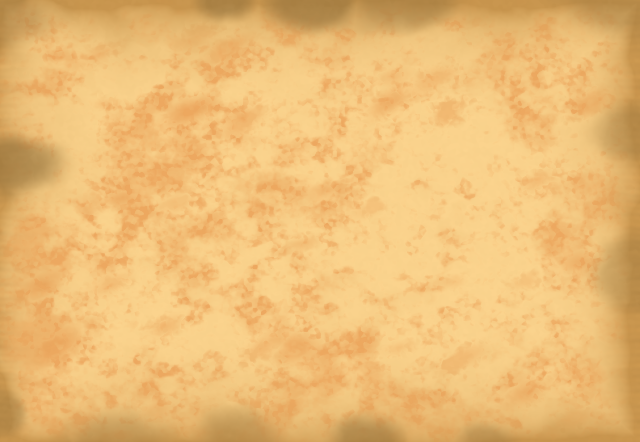
This texture is drawn by a WebGL 2 fragment shader. Its source:

```glsl
#version 300 es
precision highp float;

uniform vec2 u_resolution;
out vec4 outColor;

const vec3 CREAM = vec3(0.980, 0.825, 0.550);
const vec3 TAN = vec3(0.915, 0.735, 0.450);
const vec3 ORANGE = vec3(0.925, 0.655, 0.370);
const vec3 BROWN = vec3(0.755, 0.550, 0.270);
const vec3 OLIVE = vec3(0.590, 0.455, 0.240);

vec2 hash2(vec2 cell) {
    vec3 h = fract(cell.xyx * vec3(0.1031, 0.1030, 0.0973));
    h += dot(h, h.yzx + 33.33);
    return fract((h.xx + h.yz) * h.zy);
}

// Soft cellular noise: jittered points blend their random values.
float cellNoise(vec2 p) {
    vec2 base = floor(p);
    vec2 sum = vec2(0.0);
    for (int y = -1; y <= 1; y++) {
        for (int x = -1; x <= 1; x++) {
            vec2 cell = base + vec2(x, y);
            vec2 toPoint = cell + hash2(cell) - p;
            float weight = exp(-8.0 * dot(toPoint, toPoint));
            sum += weight * vec2(hash2(cell + 71.0).x, 1.0);
        }
    }
    return sum.x / sum.y;
}

float layeredNoise(vec2 p, int octaves) {
    float total = 0.0, weight = 0.5, norm = 0.0;
    for (int i = 0; i < octaves; i++) {
        total += weight * cellNoise(p);
        norm += weight;
        weight *= 0.55;
        p = mat2(1.6, 1.2, -1.2, 1.6) * p + 17.3;
    }
    return total / norm;
}

// Sparse ragged ovals, tilted up to the right.
float scatteredSpots(vec2 p, float spacing, float ragged) {
    vec2 base = floor(p / spacing);
    float cover = 0.0;
    for (int y = -1; y <= 1; y++) {
        for (int x = -1; x <= 1; x++) {
            vec2 cell = base + vec2(x, y);
            vec2 rnd = hash2(cell + 9.0);
            vec2 q = p - (cell + 0.15 + 0.7 * hash2(cell)) * spacing;
            float tilt = 0.1 + 0.5 * rnd.y;
            q = mat2(cos(tilt), -sin(tilt), sin(tilt), cos(tilt)) * q;
            float r = length(q / (vec2(0.042, 0.020) * (0.6 + 0.6 * rnd.y)));
            float spot = 1.0 - smoothstep(0.1, 1.4, r + ragged);
            cover = max(cover, spot * step(0.4, rnd.x) * (0.4 + 0.6 * rnd.y));
        }
    }
    return cover;
}

// Soft stains seated around the border of a box.
float borderStains(vec2 p, vec2 halfSize, float ragged) {
    float cover = 0.0;
    for (int i = 0; i < 13; i++) {
        vec2 rnd = hash2(vec2(i, 4.0));
        float angle = (float(i) + 0.7 * rnd.x) * 6.2832 / 13.0;
        vec2 dir = vec2(cos(angle), sin(angle));
        vec2 reach = abs(dir) / halfSize;
        vec2 center = dir / max(reach.x, reach.y);
        vec2 radius = mix(vec2(0.06, 0.045), vec2(0.15, 0.085), rnd.y);
        float r = length((p - center) / radius) + ragged;
        float strength = mix(0.35, 0.8, hash2(vec2(i, 8.0)).x);
        cover = max(cover, strength * (1.0 - smoothstep(0.45, 1.2, r)));
    }
    return cover;
}

float streaks(float t) {
    return (sin(t * 75.0) + sin(t * 173.0 + 1.7) + sin(t * 391.0 + 0.6)) / 3.0;
}

void main() {
    vec2 p = gl_FragCoord.xy / u_resolution.y;
    vec2 size = vec2(u_resolution.x / u_resolution.y, 1.0);

    float broad = layeredNoise(p * 4.0 + 3.0, 3);
    float cloud = layeredNoise(p * vec2(8.0, 10.0), 3);
    float grain = layeredNoise(p * vec2(26.0, 32.0) + 40.0, 3);
    float speckle = cellNoise(p * 105.0);

    // Distance to the border, made wavy
    vec2 sides = min(p, size - p);
    float border = min(sides.x, sides.y);
    float wavy = max(border + 0.10 * (broad - 0.5) + 0.015 * (cloud - 0.5), 0.0);
    float edge = exp(-wavy / 0.043);
    float veil = 1.0 - smoothstep(0.02, 0.24, wavy);

    // Paper with orange mottling
    float mix1 = 0.3 * broad + 0.3 * cloud + 0.3 * grain + 0.1 * speckle;
    float mottle = smoothstep(0.40, 0.68, mix1);
    float flecks = smoothstep(0.50, 0.85, 0.6 * grain + 0.4 * speckle);
    float spots = scatteredSpots(p, 0.16, 2.2 * (grain - 0.5) + 0.6 * (speckle - 0.5));
    vec3 color = mix(CREAM, TAN, 0.35 * veil + 0.15 * smoothstep(0.45, 0.7, cloud));
    float tint = 0.62 * mottle + 0.35 * flecks * (0.3 + mottle) + 0.6 * spots;
    color = mix(color, ORANGE, min(tint, 1.0) * (1.0 - 0.5 * edge));

    // Aged rim, side streaks and stains
    color = mix(color, BROWN, 0.85 * edge);
    float sideBand = exp(-sides.x / 0.04);
    color *= 1.0 + 0.03 * sideBand * streaks(p.y + 0.03 * broad);
    float stain = borderStains(p - 0.5 * size, 0.5 * size, 1.1 * (broad - 0.5));
    color = mix(color, OLIVE, stain * (0.8 + 0.2 * cloud));

    color += 0.012 * (speckle - 0.5);
    outColor = vec4(color, 1.0);
}
```
